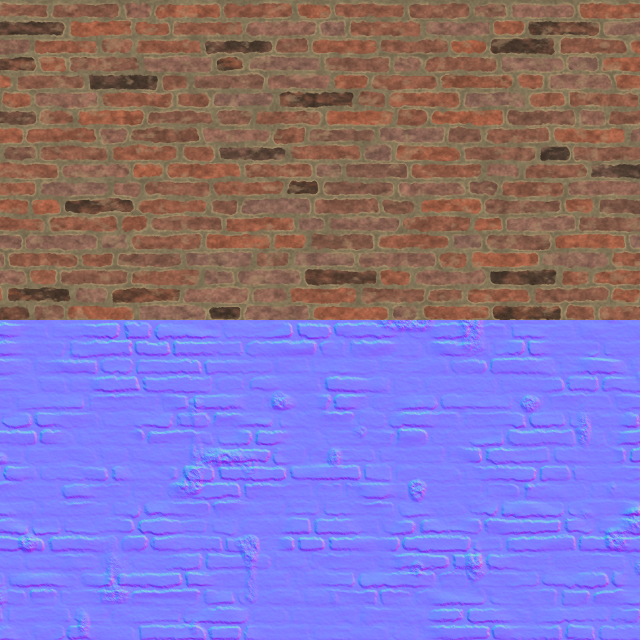
Write a WebGL 2 fragment shader that draws this texture map.

```glsl
#version 300 es
precision highp float;

uniform vec2 u_resolution;
out vec4 fragColor;

const float COURSES = 36.0;      // brick courses per canvas height
const float BOND_PERIOD = 0.2773; // two stretchers and one header
const float COURSE_SHIFT[18] = float[18](
    0.241, 0.267, 0.208, 0.108, 0.022, 0.052, 0.117, 0.202, 0.061,
    0.260, 0.224, 0.098, 0.234, 0.204, 0.178, 0.091, 0.172, 0.103);

struct Brick { float dist; vec2 id; };

float hash(vec2 p) {
    vec3 q = fract(p.xyx * 0.1031);
    q += dot(q, q.yzx + 33.33);
    return fract((q.x + q.y) * q.z);
}

float noise(vec2 p) {
    vec2 i = floor(p), f = fract(p);
    f = f * f * (3.0 - 2.0 * f);
    return mix(mix(hash(i), hash(i + vec2(1, 0)), f.x),
               mix(hash(i + vec2(0, 1)), hash(i + vec2(1, 1)), f.x), f.y);
}

float fbm(vec2 p) {
    float sum = 0.0, amp = 0.533;
    for (int i = 0; i < 4; i++) {
        sum += amp * noise(p);
        p = p * 2.03 + 17.3;
        amp *= 0.5;
    }
    return sum;
}

float roundedBox(vec2 p, vec2 halfSize, float radius) {
    vec2 q = abs(p) - halfSize + radius;
    return length(max(q, 0.0)) + min(max(q.x, q.y), 0.0) - radius;
}

// Wall coordinates run right and down, in canvas units.
Brick brickAt(vec2 wall) {
    vec2 warp = vec2(noise(wall * 45.0), noise(wall * vec2(28, 45) + 70.0)) - 0.5;
    vec2 p = wall + warp * vec2(0.006, 0.004);
    float v = (p.y - 0.003) * COURSES;
    float row = clamp(floor(v), 0.0, 17.0);
    float t = (p.x - COURSE_SHIFT[int(row)]) / BOND_PERIOD;
    float bond = floor(t), f = t - bond;

    // Joints split each bond into long, long and short bricks.
    vec2 seed = vec2(bond + 11.0, row);
    float first = 0.40 + 0.06 * (hash(seed) - 0.5);
    float second = 0.81 + 0.05 * (hash(seed + 40.0) - 0.5);
    float slot = step(first, f) + step(second, f);
    float left = slot < 0.5 ? 0.0 : (slot < 1.5 ? first : second);
    float right = slot < 0.5 ? first : (slot < 1.5 ? second : 1.0);

    vec2 id = vec2(bond * 3.0 + slot + 30.0, row);
    vec2 local = vec2((f - 0.5 * (left + right)) * BOND_PERIOD, (v - row - 0.5) / COURSES);
    vec2 halfSize = vec2(0.5 * (right - left) * BOND_PERIOD - 0.0045,
                         0.0101 + 0.0015 * (hash(id + 9.0) - 0.5));
    float ragged = (fbm(wall * 120.0) - 0.5) * 0.006;
    return Brick(roundedBox(local, halfSize, 0.006) + ragged, id);
}

float wallHeight(vec2 wall) {
    float d = brickAt(wall).dist;
    float exposed = 0.25 + 1.5 * smoothstep(0.35, 0.8, noise(wall * vec2(17, 29) + 5.0));
    float face = (1.0 - smoothstep(-0.003, 0.0025, d)) * 0.0012 * exposed;
    float relief = fbm(wall * vec2(28, 60)) * 0.0012;
    float chips = smoothstep(0.8, 0.94, noise(wall * 23.0 + 50.0)) * fbm(wall * 150.0) * 0.004;
    return face + relief + chips + noise(wall * 290.0) * 0.00013;
}

vec3 normalColor(vec2 wall) {
    vec2 e = vec2(0.001, 0.0);
    float dx = wallHeight(wall + e) - wallHeight(wall - e);
    float dv = wallHeight(wall + e.yx) - wallHeight(wall - e.yx);
    vec3 n = normalize(vec3(vec2(-dx, dv) / (2.0 * e.x), 1.0));
    return 0.5 + 0.5 * n;
}

vec3 mortarColor(vec2 wall, float d) {
    vec3 color = mix(vec3(0.43, 0.38, 0.29), vec3(0.56, 0.50, 0.38), fbm(wall * 70.0));
    float lime = (1.0 - smoothstep(0.0, 0.0045, d)) * smoothstep(0.3, 0.65, fbm(wall * 42.0 + 8.0));
    return mix(color, vec3(0.68, 0.58, 0.43), 0.75 * lime);
}

vec3 clayColor(vec2 wall, vec2 id) {
    float grain = fbm(wall * vec2(90, 130) + id);
    vec3 color = mix(vec3(0.48, 0.34, 0.28), vec3(0.62, 0.36, 0.26), hash(id));
    color = mix(color, vec3(0.53, 0.40, 0.35), 0.7 * step(0.72, hash(id + 3.0)));
    // Burnt bricks carry streaks of soot.
    float burnt = smoothstep(0.82, 0.9, hash(id + 21.0));
    float soot = smoothstep(0.28, 0.66, fbm(wall * vec2(45, 90) + 31.0));
    color = mix(color, vec3(0.25, 0.20, 0.16), burnt * (0.3 + 0.6 * soot));
    color *= 0.72 + 0.56 * grain;
    float dust = smoothstep(0.55, 0.78, fbm(wall * vec2(55, 85) + 90.0));
    return mix(color, vec3(0.64, 0.52, 0.40), 0.55 * dust);
}

vec3 albedoColor(vec2 wall) {
    Brick brick = brickAt(wall);
    float cover = 1.0 - smoothstep(-0.0012, 0.0012, brick.dist);
    vec3 color = mix(mortarColor(wall, brick.dist), clayColor(wall, brick.id), cover);
    return color * (0.93 + 0.14 * noise(wall * 310.0));
}

void main() {
    vec2 uv = gl_FragCoord.xy / u_resolution;
    // Upper half: colour. Lower half: tangent-space normals of the same wall.
    float down = 1.0 - uv.y;
    vec3 color = down < 0.5 ? albedoColor(vec2(uv.x, down))
                            : normalColor(vec2(uv.x, down - 0.5));
    fragColor = vec4(color, 1.0);
}
```
